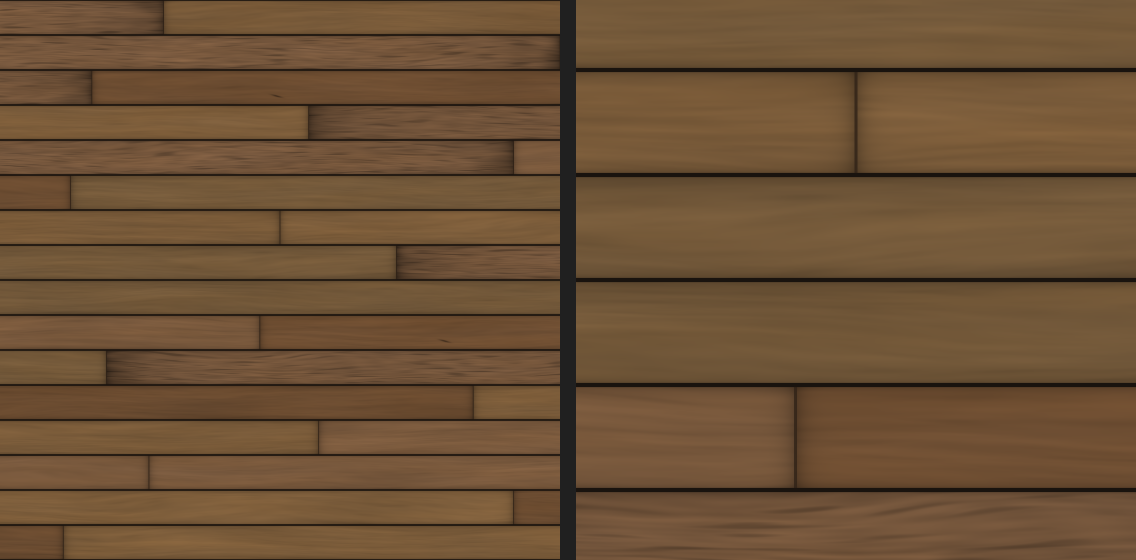
Left: the whole. Right: its middle third, enlarged.
This texture is drawn by a WebGL 2 fragment shader. Its source:

```glsl
#version 300 es
precision highp float;
// Draws a brown timber floor: sixteen rows of long planks with staggered end joints.

uniform vec2 u_resolution;
out vec4 fragColor;

const float ROWS = 16.0;
const float SEAM_HALF_WIDTH = 0.0013;
const float JOINT_HALF_WIDTH = 0.0009;
const vec3 SEAM_COLOR = vec3(0.10, 0.075, 0.055);
const vec3 JOINT_COLOR = vec3(0.19, 0.135, 0.09);

// Wood kinds
const int GOLD = 0, OLIVE = 1, TAN = 2, RED = 3, STREAKY = 4;
const vec3 WOOD[5] = vec3[5](
    vec3(0.485, 0.362, 0.228), vec3(0.445, 0.342, 0.222), vec3(0.480, 0.352, 0.240),
    vec3(0.422, 0.298, 0.190), vec3(0.460, 0.338, 0.235));

// Layout from the top row down: joint position, wood left and right of it
const float JOINT[16] = float[16](
    0.292, 1.0, 0.164, 0.551, 0.917, 0.126, 0.5, 0.708,
    -0.2, 0.464, 0.190, 0.845, 0.569, 0.266, 0.917, 0.113);
const int LEFT_WOOD[16] = int[16](
    STREAKY, STREAKY, STREAKY, GOLD, STREAKY, RED, GOLD, OLIVE,
    GOLD, TAN, OLIVE, RED, GOLD, TAN, GOLD, RED);
const int RIGHT_WOOD[16] = int[16](
    GOLD, STREAKY, RED, STREAKY, TAN, OLIVE, GOLD, STREAKY,
    OLIVE, RED, STREAKY, GOLD, TAN, TAN, RED, GOLD);

vec2 hashGradient(vec2 cell) {
    vec3 h = fract(cell.xyx * vec3(0.1031, 0.1030, 0.0973));
    h += dot(h, h.yzx + 33.33);
    return 2.0 * fract((h.xx + h.yz) * h.zy) - 1.0;
}

float gradientNoise(vec2 p) {
    vec2 cell = floor(p), f = fract(p);
    vec2 blend = f * f * f * (f * (f * 6.0 - 15.0) + 10.0);
    vec2 e = vec2(0.0, 1.0);
    float a = dot(hashGradient(cell), f);
    float b = dot(hashGradient(cell + e.yx), f - e.yx);
    float c = dot(hashGradient(cell + e.xy), f - e.xy);
    float d = dot(hashGradient(cell + e.yy), f - e.yy);
    return mix(mix(a, b, blend.x), mix(c, d, blend.x), blend.y);
}

// Coverage of a line, softened over one pixel
float lineMask(float dist, float halfWidth, float pixel) {
    return 1.0 - smoothstep(halfWidth - 0.5 * pixel, halfWidth + 0.5 * pixel, dist);
}

// Brightness of the grain; p.x runs along the plank, p.y is 0..1 across it
float grain(vec2 p, float seed, float streakiness) {
    vec2 offset = vec2(seed * 7.31 + 50.0, seed * 13.7 + 50.0);
    float warp = gradientNoise(p * vec2(3.0, 1.2) + offset);
    float y = p.y + 0.35 * warp;
    float broad = gradientNoise(vec2(p.x * 4.0, y * 2.5) + offset.yx);
    float bands = gradientNoise(vec2(p.x * 5.0, y * 9.0) + offset);
    float fibres = gradientNoise(vec2(p.x * 22.0, y * 20.0) + offset.yx);
    float pores = smoothstep(0.05, 0.5, gradientNoise(vec2(p.x * 16.0, y * 15.0) + offset));
    return 1.0 + 0.11 * broad + 0.10 * bands
        + mix(0.05, 0.16, streakiness) * fibres - mix(0.03, 0.20, streakiness) * pores;
}

// Small slanted dark fleck
float fleck(vec2 p, vec2 center) {
    vec2 d = p - center;
    d.y += d.x * 0.25;
    return exp(-dot(d * d, vec2(12000.0, 400000.0)));
}

// Dirt gathered near the plank end, reaching further on streaky wood
float endShade(float dist, float patches, float streakiness) {
    float narrow = 0.28 * exp(-dist / 0.006);
    float wide = 0.36 * exp(-dist / 0.06) * clamp(0.85 + patches, 0.0, 1.4);
    return (1.0 - narrow) * (1.0 - wide * streakiness);
}

void main() {
    vec2 uv = gl_FragCoord.xy / u_resolution;
    vec2 pixel = 1.0 / u_resolution;

    // Find the plank
    float rowFromTop = clamp(floor((1.0 - uv.y) * ROWS), 0.0, ROWS - 1.0);
    int row = int(rowFromTop);
    float across = fract(uv.y * ROWS);
    float along = uv.x - JOINT[row];
    bool isRight = along > 0.0;
    int kind = isRight ? RIGHT_WOOD[row] : LEFT_WOOD[row];
    float seed = rowFromTop * 2.0 + float(isRight);
    float streakiness = kind == STREAKY ? 1.0 : 0.0;

    // Wood surface, with a slight shift of tone per plank
    float tone = 1.0 + 0.035 * hashGradient(vec2(seed + 3.0, 17.0)).x;
    vec3 color = WOOD[kind] * tone * grain(vec2(along, across), seed, streakiness);
    float hueDrift = gradientNoise(vec2(along * 5.0 + seed * 9.0, across * 3.0 + seed));
    color *= 1.0 + 0.05 * hueDrift * vec3(0.4, 0.0, -1.0);
    if (kind == RED && isRight)
        color *= 1.0 - 0.4 * fleck(vec2(along, across / ROWS), vec2(0.33, 0.016));

    // Shaded edges and ends
    float seamDist = min(across, 1.0 - across) / ROWS;
    float jointDist = abs(along);
    float patches = gradientNoise(vec2(along * 18.0 + seed * 5.0, across * 4.0 + seed));
    color *= 1.0 - 0.30 * exp(-seamDist / 0.0035);
    color *= endShade(jointDist, patches, streakiness);

    // Gaps
    color = mix(color, JOINT_COLOR, 0.8 * lineMask(jointDist, JOINT_HALF_WIDTH, pixel.x));
    color = mix(color, SEAM_COLOR, lineMask(seamDist, SEAM_HALF_WIDTH, pixel.y));
    fragColor = vec4(color, 1.0);
}
```
